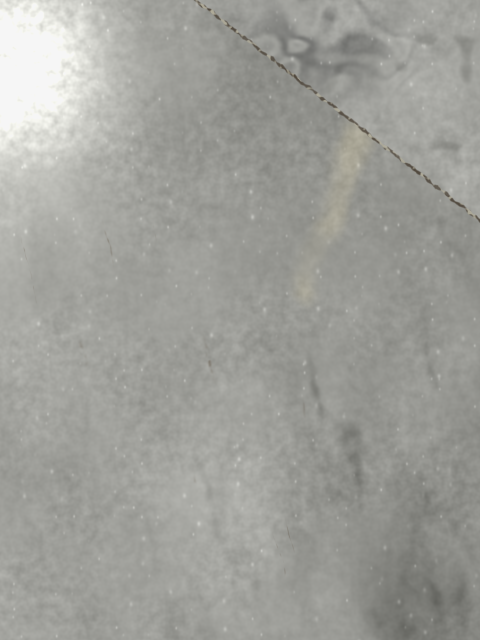
This texture is drawn by a Shadertoy shader. Its source:

```glsl
// Worn grey marble floor: two slabs meeting at a crumbly diagonal joint, with a
// lamp glare on the left. Gradient noise gives clouds, grain and swirls; hashed
// loops scatter the smudges, rust marks and crystal glints.

#define STONE vec3(0.598, 0.600, 0.580)
#define OCHRE vec3(0.70, 0.68, 0.60)
#define RUST vec3(0.38, 0.33, 0.27)
#define JOINT_START vec2(0.306, 1.0)
#define JOINT_DIR vec2(0.790, -0.613)
#define JOINT_WIDTH 0.0021
#define GLARE_POS vec2(0.012, 0.895)
#define VEIN_SLANT 0.24
#define GRAIN 0.056
#define SMUDGES 22
#define RUST_MARKS 10

vec2 hash2(vec2 c) {
    vec3 h = fract(vec3(c.xyx) * vec3(0.1031, 0.1030, 0.0973));
    h += dot(h, h.yzx + 33.33);
    return fract((h.xx + h.yz) * h.zy);
}

float corner(vec2 cell, vec2 offset) {
    float angle = 6.2832 * hash2(cell).x;
    return dot(vec2(cos(angle), sin(angle)), offset);
}

// Gradient noise, roughly -0.7 to 0.7
float noise(vec2 p) {
    p += 40.0;
    vec2 i = floor(p), f = fract(p);
    vec2 u = f * f * f * (f * (f * 6.0 - 15.0) + 10.0);
    vec2 e = vec2(1.0, 0.0);
    return mix(mix(corner(i, f), corner(i + e, f - e), u.x),
               mix(corner(i + e.yx, f - e.yx), corner(i + 1.0, f - 1.0), u.x), u.y);
}

float fbm(vec2 p) {
    float sum = 0.0, amp = 1.0;
    for (int k = 0; k < 4; k++) {
        sum += amp * noise(p);
        p = mat2(1.6, 1.2, -1.2, 1.6) * p + 7.3;
        amp *= 0.5;
    }
    return sum;
}

float blob(vec2 d, vec2 radius) {
    d /= radius;
    return exp(-dot(d, d));
}

float segmentDist(vec2 p, vec2 a, vec2 b) {
    vec2 d = b - a;
    return length(p - a - d * clamp(dot(p - a, d) / dot(d, d), 0.0, 1.0));
}

// Soft elongated marks scattered in a box, each with its own slant and size
float marks(vec2 p, int count, float seed, vec2 low, vec2 high, vec2 size) {
    float sum = 0.0;
    for (int k = 0; k < count; k++) {
        vec2 id = vec2(float(k) * 3.0 + seed, seed);
        vec2 d = p - mix(low, high, hash2(id));
        vec2 vary = hash2(id + 91.0);
        d.x += VEIN_SLANT * (0.3 + vary.x) * d.y;
        sum += (0.25 + 0.75 * vary.x) * blob(d, size * (0.4 + vary.yx));
    }
    return min(sum, 1.0);
}

// Tiny bright crystals, at most one per cell
float glints(vec2 p, float cells) {
    vec2 id = floor(p * cells), rnd = hash2(id + 11.0);
    vec2 d = fract(p * cells) - 0.3 - 0.4 * rnd;
    return step(0.93, hash2(id + 57.0).y) * rnd.x * blob(d, vec2(0.13, 0.18));
}

void mainImage(out vec4 fragColor, in vec2 fragCoord) {
    vec2 p = fragCoord / iResolution.y;
    vec2 warp = vec2(fbm(p * 9.0), fbm(p * 9.0 + 31.0));
    float grain = noise(p * 85.0) + 0.8 * noise(p * 42.0 + 5.0) + 0.45 * noise(p * 180.0);
    float patchy = smoothstep(-0.5, 0.5, fbm(p * 6.0 + 17.0));

    // Broad tone, clouds and slanted bands
    vec2 bandPos = vec2(p.x + VEIN_SLANT * p.y, p.y);
    float bands = fbm(bandPos * vec2(12.0, 2.4) + 0.4 * warp);
    float lowRight = smoothstep(0.15, 0.6, p.x) * smoothstep(0.65, 0.15, p.y);
    float tone = 0.08 * (0.36 - p.x) + 0.05 * fbm(p * 5.0);
    tone += bands * mix(0.03, 0.085, lowRight);
    tone += 0.04 * blob(p - vec2(0.34, 0.28), vec2(0.12, 0.3));
    tone += 0.03 * blob(p - vec2(0.72, 0.52), vec2(0.12, 0.14));
    tone -= 0.08 * blob(p - vec2(0.65, 0.05), vec2(0.10, 0.16));
    tone -= 0.035 * blob(p - vec2(0.40, 0.84), vec2(0.17, 0.24));

    // Ragged dark smudges, and a pale ochre vein below the joint
    vec2 bent = p + 0.014 * warp;
    float ragged = smoothstep(-0.45, 0.35, noise(p * 38.0 + 13.0));
    float smudge = marks(bent, SMUDGES, 4.0, vec2(0.22, 0.0), vec2(0.74, 0.5), vec2(0.011, 0.038));
    tone -= 0.13 * smudge * (0.35 + 0.65 * ragged) * smoothstep(0.1, 0.5, p.x);
    vec3 col = STONE + tone;
    vec2 veinPos = p + 0.018 * warp;
    float vein = min(segmentDist(veinPos, vec2(0.56, 0.79), vec2(0.515, 0.66)),
                     segmentDist(veinPos, vec2(0.515, 0.66), vec2(0.48, 0.55)));
    col = mix(col, OCHRE, smoothstep(0.032, 0.003, vein) * (0.25 + 0.45 * patchy));

    // Upper slab: paler, with broad dark folded swirls
    vec2 fromJoint = p - JOINT_START;
    float along = dot(fromJoint, JOINT_DIR);
    float side = dot(fromJoint, vec2(-JOINT_DIR.y, JOINT_DIR.x));
    vec2 curl = vec2(noise(p * 11.0), noise(p * 11.0 + 31.0)) + 0.25 * warp;
    float fold = noise(p * vec2(12.0, 16.0) + 1.3 * curl);
    float swirl = 0.5 + 0.5 * sin(10.0 * fold + 2.0 * curl.x + 1.0);
    float swirlArea = blob(p - vec2(0.50, 0.935), vec2(0.12, 0.075));
    vec3 slab = STONE + 0.05 + 0.06 * fbm(p * 10.0 + 51.0);
    slab -= vec3(0.21, 0.21, 0.20) * swirlArea * (0.1 + 0.9 * swirl);
    slab -= 0.09 * smoothstep(0.25, 0.55, noise(p * 24.0 + 3.0));
    col = mix(col, slab, smoothstep(-0.0015, 0.0015, side));

    // Grain, glints and rust marks
    col += GRAIN * grain * mix(0.4, 1.0, patchy);
    col += 0.13 * (glints(p, 75.0) + glints(p + 0.37, 48.0));
    float rust = marks(p + 0.007 * warp, RUST_MARKS, 23.0, vec2(0.02, 0.1), vec2(0.56, 0.72), vec2(0.0022, 0.017));
    col = mix(col, RUST, 0.5 * rust * smoothstep(-0.3, 0.35, noise(p * 90.0)));

    // Lamp glare: wide halo and a core broken up by the polish
    vec2 toLamp = p - GLARE_POS;
    float halo = blob(toLamp + vec2(0.0, 0.07), vec2(0.19, 0.27));
    float core = blob(toLamp, vec2(0.125, 0.125));
    float mottle = grain + 0.8 * noise(p * 30.0 + 21.0);
    col += vec3(1.0, 1.0, 0.98) * (0.12 * halo + 0.40 * core + 0.16 * mottle * core);

    // Joint: thin broken crack, partly filled with pale crumbs
    float wobble = 0.003 * noise(vec2(along * 50.0, 2.0));
    float rough = JOINT_WIDTH * (1.0 + 1.3 * noise(vec2(along * 110.0, 8.0)));
    float crack = 1.0 - smoothstep(rough - 0.0016, rough + 0.0016, abs(side + wobble));
    float crumbs = smoothstep(-0.1, 0.35, noise(p * 125.0 + 9.0));
    float depth = 0.78 + 0.4 * noise(vec2(along * 24.0, 5.0));
    col = mix(col, mix(RUST * 0.75, OCHRE, crumbs), clamp(depth, 0.0, 1.0) * crack);

    fragColor = vec4(clamp(col, 0.0, 0.965), 1.0);
}
```
